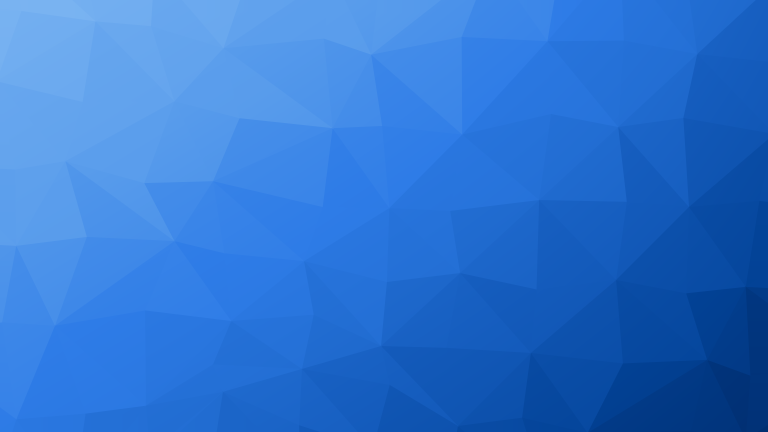
Reproduce this background procedurally as a Shadertoy shader.

```glsl
// Low-poly backdrop: a bent triangle mesh shaded from pale sky blue to deep navy.

// Colour ramp along the light direction, 0 = pale, 1 = navy
vec3 blueRamp(float t) {
    vec3 c = mix(vec3(0.50, 0.72, 0.95), vec3(0.33, 0.60, 0.92), smoothstep(-0.1, 0.36, t));
    c = mix(c, vec3(0.18, 0.485, 0.905), clamp((t - 0.27) / 0.19, 0.0, 1.0));
    c = mix(c, vec3(0.13, 0.425, 0.82), clamp((t - 0.46) / 0.14, 0.0, 1.0));
    c = mix(c, vec3(0.08, 0.36, 0.74), clamp((t - 0.60) / 0.10, 0.0, 1.0));
    c = mix(c, vec3(0.01, 0.26, 0.59), clamp((t - 0.70) / 0.17, 0.0, 1.0));
    return mix(c, vec3(0.0, 0.17, 0.42), clamp((t - 0.87) / 0.13, 0.0, 1.0));
}

// Depth of shade: falls to the lower right, with a darker upper right corner
float shade(vec2 p) {
    p = clamp(p, vec2(0.0), vec2(16.0 / 9.0, 1.0));
    return 0.2925 * p.x + 0.481 * (1.0 - p.y) + 0.17 * pow(p.x * 0.5625, 4.0) * p.y;
}

// Skewed lattice: x steps up the diagonal, y steps down across it
const vec2 latticeOrigin = vec2(1.065, 0.368);
const mat2 lattice = mat2(0.183, 0.169, 0.171, -0.185);

// Lattice corner displaced by layered sines
vec2 corner(vec2 id) {
    vec2 p = latticeOrigin + lattice * id;
    p.x += 0.028 * cos(3.14159 * id.x) * (sin(2.4 * id.y) - sin(1.2 * id.y));
    p.y -= 0.042 * cos(1.25 * id.x - 0.6) * step(id.y, -0.5);
    // Lift the lower rows where they run toward the left
    p.y += 0.116 * clamp(-1.0 - id.x, 0.0, 2.0) * step(-0.5, id.y);
    return p;
}

float cross2(vec2 a, vec2 b) { return a.x * b.y - a.y * b.x; }

// Signed distance to the line a-b, positive on its left
float edgeSide(vec2 p, vec2 a, vec2 b) {
    return cross2(normalize(b - a), p - a);
}

// Smooth coverage of a triangle of either winding
float coverage(vec2 p, vec2 a, vec2 b, vec2 c, float pixel) {
    float winding = sign(cross2(b - a, c - a));
    float inside = min(winding * edgeSide(p, a, b),
                   min(winding * edgeSide(p, b, c), winding * edgeSide(p, c, a)));
    return clamp(inside / pixel + 0.5, 0.0, 1.0);
}

void mainImage(out vec4 fragColor, in vec2 fragCoord) {
    vec2 p = fragCoord / iResolution.xy * vec2(16.0 / 9.0, 1.0);
    float pixel = 1.0 / iResolution.y;
    vec2 home = floor(inverse(lattice) * (p - latticeOrigin));

    // A faint base fill keeps any seam filled
    vec4 sum = vec4(blueRamp(shade(p)), 1.0) * 0.001;

    // Each cell is a fan of four facets around its centre
    for (int j = -2; j <= 2; j++)
    for (int i = -2; i <= 2; i++) {
        vec2 id = home + vec2(i, j);
        vec2 quad[4] = vec2[4](corner(id), corner(id + vec2(1, 0)),
                               corner(id + vec2(1, 1)), corner(id + vec2(0, 1)));
        vec2 hub = 0.25 * (quad[0] + quad[1] + quad[2] + quad[3]);
        hub += 0.03 * vec2(sin(2.1 * id.x + 1.3 * id.y), -cos(1.7 * id.x - id.y));
        for (int k = 0; k < 4; k++) {
            vec2 a = quad[k], b = quad[(k + 1) % 4];
            float w = coverage(p, a, b, hub, pixel);
            if (w > 0.0) {
                vec2 middle = (a + b + hub) / 3.0;
                float tint = 0.018 * sin(5.3 * id.x + 3.7 * id.y + 2.4 * float(k));
                sum += w * vec4(blueRamp(shade(mix(middle, p, 0.3)) + tint), 1.0);
            }
        }
    }
    fragColor = vec4(sum.rgb / sum.a, 1.0);
}
```
